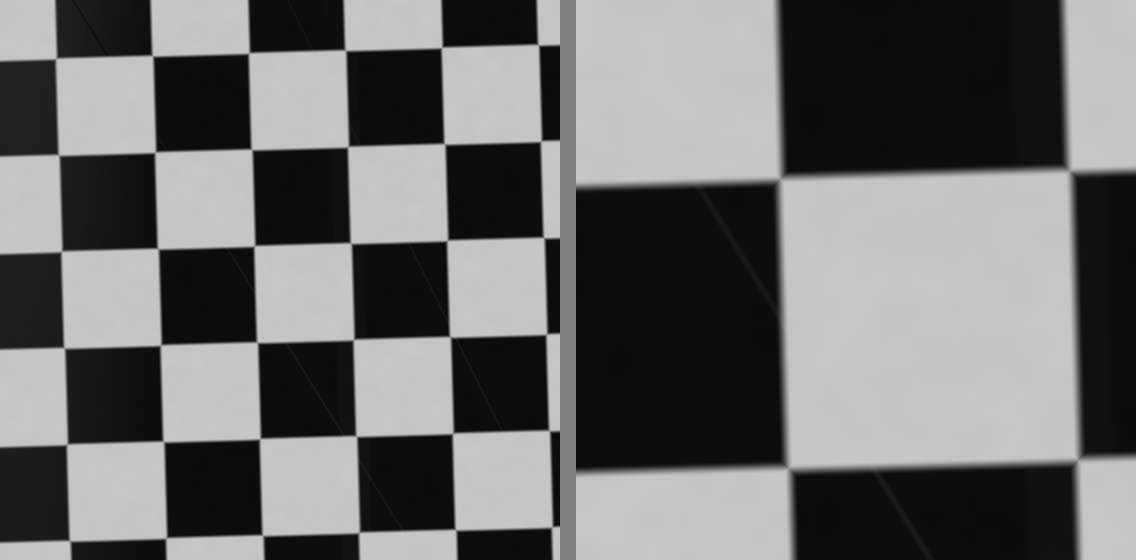
Left, the full canvas; right, a detail of the centre.
Give the GLSL for this pattern, as a WebGL 2 fragment shader.

```glsl
#version 300 es
precision highp float;
// Slightly tilted black and light grey checkerboard with soft edges and faint glossy reflections.

#define CELL 0.1723
#define TILT 0.0285
#define ANCHOR vec2(0.455, 0.560)
#define DARK_INSET 0.0013
#define EDGE_SOFT 0.0042
#define LIGHT_TONE 0.772
#define DARK_TONE 0.046
#define MOTTLE 0.016
#define STREAK_WIDTH 0.0032
#define STREAK_GAIN 0.06
#define BAND_GAIN 0.022

uniform vec2 u_resolution;
out vec4 fragColor;

float hash(vec2 p) {
    return fract(sin(dot(p, vec2(127.1, 311.7))) * 43758.5453);
}

float valueNoise(vec2 p) {
    vec2 i = floor(p);
    vec2 f = fract(p);
    f = f * f * (3.0 - 2.0 * f);
    float low = mix(hash(i), hash(i + vec2(1.0, 0.0)), f.x);
    float high = mix(hash(i + vec2(0.0, 1.0)), hash(i + vec2(1.0, 1.0)), f.x);
    return mix(low, high, f.y);
}

// Coverage of the dark squares, which are a little smaller than the light ones
float darkMask(vec2 board, float soft) {
    vec2 id = floor(board);
    vec2 toBorder = 0.5 - abs(fract(board) - 0.5);
    float border = min(toBorder.x, toBorder.y) * CELL;
    float side = mod(id.x + id.y, 2.0) < 0.5 ? 1.0 : -1.0;
    return smoothstep(-soft, soft, side * border - DARK_INSET);
}

// Two long slanted streaks, broken up from square to square
float streaks(vec2 uv, vec2 cellId) {
    float drop = 1.0 - uv.y;
    float sum = 0.0;
    for (int i = 0; i < 2; i++) {
        float k = float(i);
        float slope = mix(0.622, 0.497, k);
        float lineX = mix(0.130, 0.514, k) + slope * drop;
        float dist = abs(uv.x - lineX) / sqrt(1.0 + slope * slope);
        float profile = 1.0 - smoothstep(0.0, STREAK_WIDTH, dist);
        // The first streak starts as a shadow and turns into a highlight
        float polarity = mix(mix(-1.1, 1.0, smoothstep(0.05, 0.30, drop)), 0.75, k);
        float strength = 0.65 + 0.45 * hash(cellId + 7.0 * k);
        sum += profile * polarity * strength;
    }
    return sum * STREAK_GAIN;
}

// Broad glow on the left and a faint upright band right of centre
float sheen(vec2 uv) {
    float drop = 1.0 - uv.y;
    float glow = (1.0 - smoothstep(0.04, 0.33, uv.x)) * mix(0.055, 0.092, uv.y);
    float bandX = abs(uv.x - (0.609 + 0.03 * drop));
    float band = (1.0 - smoothstep(0.023, 0.029, bandX)) * mix(0.4, 1.0, drop);
    return glow + band * BAND_GAIN;
}

void main() {
    vec2 uv = gl_FragCoord.xy / u_resolution;

    // Canvas to board coordinates, one unit per square
    float c = cos(TILT);
    float s = sin(TILT);
    vec2 board = mat2(c, -s, s, c) * (uv - ANCHOR) / CELL;

    float soft = max(EDGE_SOFT, 1.0 / min(u_resolution.x, u_resolution.y));
    float dark = darkMask(board, soft);

    float mottle = 0.6 * valueNoise(uv * 42.0) + 0.4 * valueNoise(uv * 95.0) - 0.5;
    float lightTone = LIGHT_TONE + MOTTLE * mottle;
    float darkTone = DARK_TONE + sheen(uv) + streaks(uv, floor(board));
    darkTone += 0.25 * MOTTLE * mottle;

    float tone = mix(lightTone, max(darkTone, 0.0), dark);
    fragColor = vec4(vec3(tone), 1.0);
}
```
